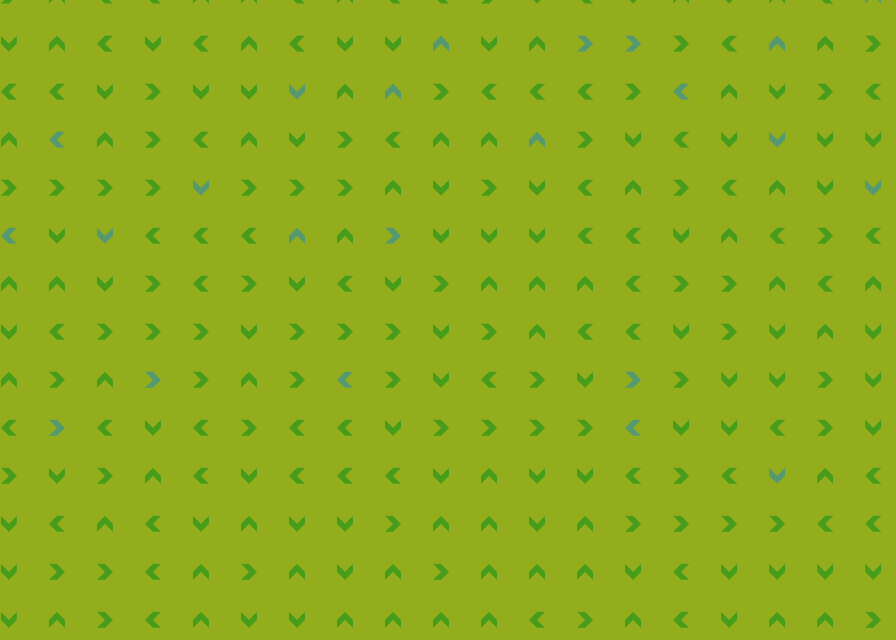
Reproduce this pattern procedurally as a Shadertoy shader.

```glsl
const float COLUMNS = 18.66;                // cells across the canvas width
const vec2 FIRST_CENTRE = vec2(0.185, 0.42); // lower left mark, in cells
const float HALF_SIZE = 0.166;              // chevron half extent, in cells
const float BLUE_SHARE = 0.1;
const vec3 GROUND = vec3(0.58, 0.68, 0.11);
const vec3 GREEN = vec3(0.28, 0.61, 0.11);
const vec3 BLUE = vec3(0.33, 0.60, 0.44);

float hash(vec2 cell, float seed) {
    vec3 p = fract(vec3(cell.xyx + seed) * vec3(0.1031, 0.1030, 0.0973));
    p += dot(p, p.yzx + 33.33);
    return fract((p.x + p.y) * p.z);
}

// Turns by a whole number of quarter turns.
vec2 quarterTurn(vec2 p, float turns) {
    if (mod(turns, 2.0) > 0.5) p = vec2(p.y, -p.x);
    return turns > 1.5 ? -p : p;
}

// Signed distance bound of a flat-ended chevron pointing along +x.
float chevron(vec2 p, float h) {
    float arms = abs(p.x + abs(p.y) - 0.5 * h) - 0.5 * h;
    return max(arms * 0.7071, abs(p.y) - h);
}

void mainImage(out vec4 fragColor, in vec2 fragCoord) {
    // Square grid measured from the lower left corner
    float pixel = COLUMNS / iResolution.x;
    vec2 p = fragCoord * pixel - FIRST_CENTRE;
    vec2 cell = floor(p + 0.5);

    // Random heading and tint per cell
    float turns = floor(4.0 * hash(cell, 17.0));
    vec3 ink = hash(cell, 71.0) < BLUE_SHARE ? BLUE : GREEN;

    float d = chevron(quarterTurn(p - cell, turns), HALF_SIZE);
    float cover = clamp(0.5 - d / pixel, 0.0, 1.0);
    fragColor = vec4(mix(GROUND, ink, cover), 1.0);
}
```
